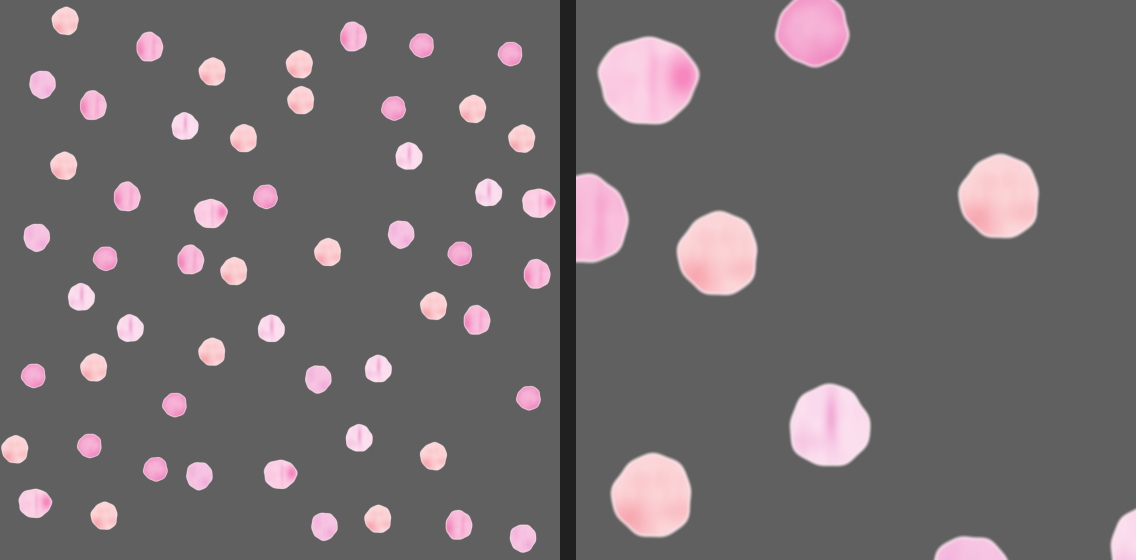
Left: the whole. Right: its middle third, enlarged.
A WebGL 1 fragment shader for this pattern:

```glsl
precision highp float;
uniform vec2 u_resolution;

#define GRID vec2(8.0, 8.2)
#define JITTER 0.26
#define WAVE 0.25
#define SKIP 0.07
#define MARGIN 0.024
#define EDGE 0.0028
#define WOBBLE 0.028
#define GRAIN 0.16
#define GROUND vec3(0.378)
#define RIM vec3(0.96, 0.90, 0.92)

float hash(vec2 p) {
  vec3 q = fract(p.xyx * 0.1031);
  q += dot(q, q.yzx + 33.33);
  return fract((q.x + q.y) * q.z);
}

float noise(vec2 p) {
  vec2 i = floor(p), f = fract(p);
  f = f * f * (3.0 - 2.0 * f);
  return mix(mix(hash(i), hash(i + vec2(1.0, 0.0)), f.x),
             mix(hash(i + vec2(0.0, 1.0)), hash(i + 1.0), f.x), f.y);
}

// Soft elliptical stain, 1 at its centre
float stain(vec2 p, vec2 centre, vec2 size) {
  vec2 d = (p - centre) / size;
  return exp(-dot(d, d));
}

// Kinds: 0 large, 1 rose, 2 small, 3 lilac, 4 striped, 5 peach
float pickKind(float h) {
  return step(0.11, h) + step(0.22, h) + step(0.48, h) + step(0.58, h) + step(0.70, h);
}

vec2 dotRadii(float kind) {
  if (kind < 0.5) return vec2(0.0295, 0.0260);
  if (kind < 1.5) return vec2(0.0238, 0.0265);
  if (kind < 2.5) return vec2(0.0217, 0.0217);
  if (kind < 3.5) return vec2(0.0235, 0.0250);
  if (kind < 4.5) return vec2(0.0240, 0.0245);
  return vec2(0.0238, 0.0250);
}

// Outline of a hand-painted dot, as a factor on its radius
float outline(float angle, float seed) {
  return 1.0 + WOBBLE * (sin(angle * 3.0 + seed * 2.1)
    + 0.6 * sin(angle * 5.0 + seed * 4.7) + 0.5 * sin(angle * 9.0 + seed * 1.3));
}

// Watercolour inside a dot; p has unit radius
vec3 wash(float kind, vec2 p, float seed) {
  vec3 pale, deep;
  float amount;
  if (kind < 0.5) {
    pale = vec3(0.985, 0.82, 0.90); deep = vec3(0.965, 0.53, 0.75);
    amount = stain(p, vec2(0.72, 0.08), vec2(0.32, 0.5)) + 0.3 * stain(p, vec2(0.1, 0.0), vec2(0.12, 0.8));
  } else if (kind < 1.5) {
    pale = vec3(0.975, 0.75, 0.865); deep = vec3(0.955, 0.53, 0.74);
    amount = stain(p, vec2(-0.75, -0.15), vec2(0.45, 0.6)) + 0.35 * stain(p, vec2(0.3, -0.1), vec2(0.18, 0.9));
  } else if (kind < 2.5) {
    pale = vec3(0.97, 0.74, 0.86); deep = vec3(0.945, 0.55, 0.76);
    amount = 0.2 + 0.5 * smoothstep(0.4, 1.0, length(p)) + 0.4 * stain(p, vec2(0.3, -0.5), vec2(0.4));
  } else if (kind < 3.5) {
    pale = vec3(0.97, 0.79, 0.895); deep = vec3(0.94, 0.61, 0.83);
    amount = 0.1 + 0.55 * stain(p, vec2(0.5, -0.5), vec2(0.45)) + 0.3 * stain(p, vec2(-0.5, 0.3), vec2(0.3, 0.6));
  } else if (kind < 4.5) {
    pale = vec3(0.985, 0.875, 0.935); deep = vec3(0.94, 0.62, 0.82);
    amount = 0.75 * stain(p, vec2(0.05, 0.25), vec2(0.17, 0.65)) + 0.3 * stain(p, vec2(-0.6, -0.3), vec2(0.35, 0.5));
  } else {
    pale = vec3(0.985, 0.835, 0.845); deep = vec3(0.965, 0.60, 0.64);
    amount = 0.7 * stain(p, vec2(-0.6, -0.55), vec2(0.5)) + 0.25 * stain(p, vec2(0.7, -0.3), vec2(0.4));
  }
  float grain = 0.6 * noise(p * 2.6 + seed * 19.0) + 0.4 * noise(p * vec2(6.0, 2.5) + seed * 7.0);
  return mix(pale, deep, clamp(amount + GRAIN * (2.0 * grain - 0.8), 0.0, 1.0));
}

// Centre of the dot in one cell of a staggered, gently waved grid
vec2 dotCentre(vec2 cell) {
  float turn = 6.2832 * hash(cell + 41.0);
  vec2 c = cell + 0.5 + vec2(0.5 * mod(cell.y, 2.0), 0.0);
  c += vec2(0.1 * sin(cell.y * 2.1), WAVE * sin(c.x * 1.3 + 0.7));
  c += JITTER * sqrt(hash(cell + 73.0)) * vec2(cos(turn), sin(turn));
  return c / GRID;
}

void main() {
  vec2 uv = gl_FragCoord.xy / u_resolution;
  float soft = max(EDGE, 1.2 / u_resolution.y);
  vec3 color = GROUND;
  for (int j = -1; j <= 1; j++) {
    for (int i = -1; i <= 1; i++) {
      vec2 cell = floor(uv * GRID) + vec2(float(i), float(j));
      vec2 centre = dotCentre(cell);
      vec2 inside = step(abs(centre - 0.5), vec2(0.5 - MARGIN));
      if (inside.x * inside.y < 0.5 || hash(cell + 11.0) < SKIP) continue;

      float kind = pickKind(hash(cell + 127.0));
      vec2 radii = dotRadii(kind);
      vec2 p = (uv - centre) / radii;
      float reach = outline(atan(p.y, p.x + 1e-5), kind + 0.4 * hash(cell + 5.0));
      float dist = (length(p) - reach) * min(radii.x, radii.y);

      // Pale rim, then a soft cut against the ground
      vec3 paint = mix(wash(kind, p, kind + 1.0), RIM, 0.75 * smoothstep(-soft, 0.0, dist));
      color = mix(color, paint, 1.0 - smoothstep(-0.5 * soft, 0.5 * soft, dist));
    }
  }
  gl_FragColor = vec4(color, 1.0);
}
```
